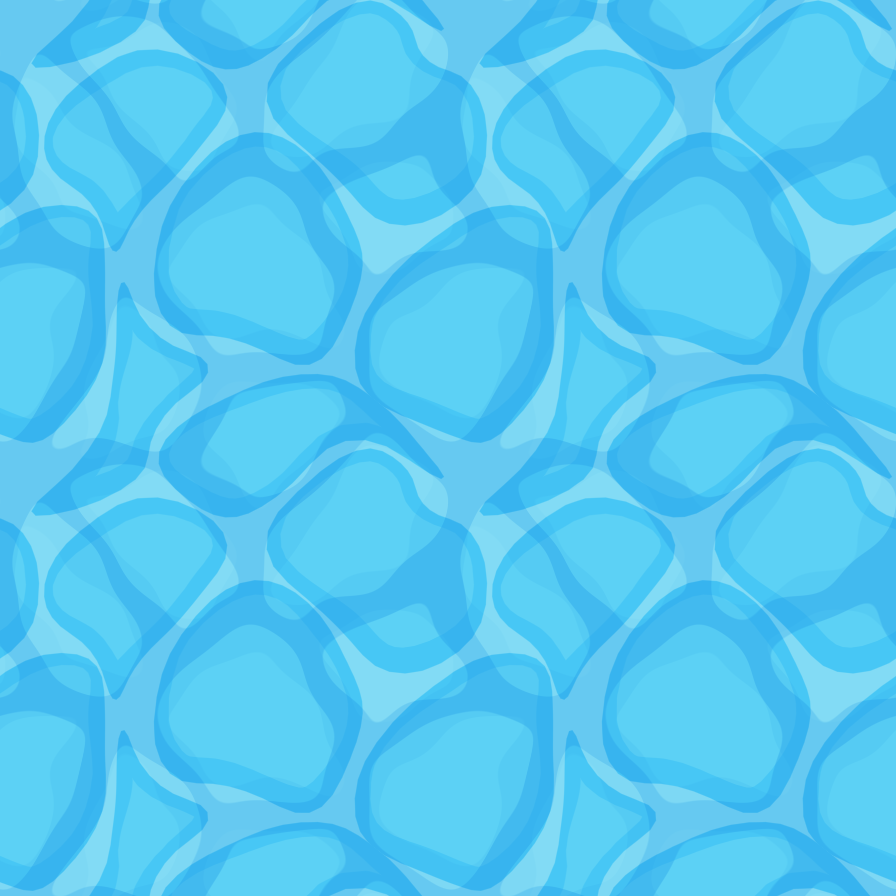
This texture is drawn by a WebGL 2 fragment shader. Its source:

```glsl
#version 300 es
precision highp float;
// Seamless stylised water: rounded blue cells, a pale web and translucent caustic bands.
uniform vec2 u_resolution;
out vec4 fragColor;

const float REPEATS = 2.0;      // tiles across and down
const float TILE = 100.0;       // length units per tile
const float TAU = 6.2831853;
const int STEPS = 5;            // segments per curve piece
const float RIM = 2.8;          // rim width inside each cell
const float RIM_SLOPE = 0.14;   // extra rim width toward the bottom
const float BAND = 3.0;         // half width of the dark bands
const float FAINT_BAND = 4.6;   // half width of the faint bands
const float ROUNDING = 0.5;     // larger gives sharper band corners
const vec3 WEB = vec3(0.51, 0.86, 0.96);
const vec3 BODY = vec3(0.28, 0.78, 0.96);
const vec3 GLOW = vec3(0.36, 0.82, 0.96);
const vec3 SHADE = vec3(0.14, 0.62, 0.91);

// Control polygons of the six cells, relative to their centres
const vec2 ROUND[8] = vec2[8](vec2(-5.7, 27.3), vec2(10.4, 23.4), vec2(21.6, 5.2), vec2(23.7, -7.3),
  vec2(13.8, -29.4), vec2(-4.4, -19.8), vec2(-23.4, -19.8), vec2(-22.9, 8.3));
const vec2 SHELL[8] = vec2[8](vec2(1.3, 26.0), vec2(20.6, 27.1), vec2(20.6, 9.9), vec2(20.6, -10.9),
  vec2(7.8, -27.3), vec2(-2.6, -24.5), vec2(-24.0, -16.7), vec2(-23.2, 4.7));
const vec2 KITE[8] = vec2[8](vec2(-3.9, 26.8), vec2(8.9, 21.1), vec2(10.4, 11.2), vec2(24.5, 7.0),
  vec2(27.1, -18.2), vec2(4.4, -28.6), vec2(-7.8, -14.3), vec2(-28.9, 3.1));
const vec2 DROP[8] = vec2[8](vec2(2.6, 23.4), vec2(24.5, 12.0), vec2(10.9, -5.2), vec2(-0.5, -16.9),
  vec2(-5.2, -27.6), vec2(-8.3, -14.3), vec2(-21.4, -6.5), vec2(-20.3, 7.8));
const vec2 FIN[8] = vec2[8](vec2(-0.3, 32.0), vec2(5.5, 13.8), vec2(23.7, 8.6), vec2(6.0, -4.4),
  vec2(6.0, -19.5), vec2(-27.3, -28.6), vec2(-3.4, -9.1), vec2(-1.8, 11.7));
const vec2 CRESCENT[8] = vec2[8](vec2(-19.5, 9.9), vec2(3.9, 17.7), vec2(18.2, 10.4), vec2(38.3, -13.0),
  vec2(11.7, 5.7), vec2(-7.0, -15.6), vec2(-19.5, -16.9), vec2(-34.6, -3.1));

// Centres of the windows between the caustic bands
const vec2 WINDOWS[8] = vec2[8](vec2(56.0, 35.0), vec2(3.0, 26.0), vec2(79.0, 80.5), vec2(35.0, 81.0),
  vec2(14.0, 66.0), vec2(31.0, 14.0), vec2(57.0, 2.0), vec2(91.0, 54.0));

vec2 wrapOffset(vec2 d) { return d - TILE * round(d / TILE); }

// Smooth periodic displacement
vec2 ripple(vec2 p, float phase) {
  vec2 a = p * TAU / TILE;
  return vec2(sin(2.0 * a.y + a.x + phase) + 0.5 * sin(5.0 * a.y - 2.0 * a.x + 2.0 * phase),
              sin(2.0 * a.x - a.y + 1.7 * phase) + 0.5 * sin(4.0 * a.x + 3.0 * a.y - phase));
}

// Signed distances to a closed spline cell (x) and to its glowing core (y)
vec2 cell(vec2 p, vec2 centre, vec2 ctrl[8]) {
  vec2 q = wrapOffset(p - centre);
  float nearest = 1e6;
  float side = 1.0;
  for (int i = 0; i < 8; i++) {
    vec2 mid = ctrl[i];
    vec2 from = 0.5 * (ctrl[(i + 7) % 8] + mid);
    vec2 to = 0.5 * (mid + ctrl[(i + 1) % 8]);
    vec2 a = from;
    for (int k = 1; k <= STEPS; k++) {
      float t = float(k) / float(STEPS);
      vec2 b = mix(mix(from, mid, t), mix(mid, to, t), t);
      vec2 e = b - a;
      vec2 w = q - a;
      vec2 gap = w - e * clamp(dot(w, e) / dot(e, e), 0.0, 1.0);
      nearest = min(nearest, dot(gap, gap));
      bool crosses = (a.y > q.y) != (b.y > q.y);
      if (crosses && q.x < a.x + e.x * w.y / e.y) side = -side;
      a = b;
    }
  }
  float d = side * sqrt(nearest);
  float rim = RIM + RIM_SLOPE * max(-q.y, 0.0) + 0.7 * ripple(p, 2.0).x;
  return vec2(d, d + rim);
}

// Rounded distance to the borders between windows
float bandDistance(vec2 p) {
  vec2 own = vec2(TILE);
  int ownIndex = 0;
  for (int i = 0; i < 8; i++) {
    vec2 d = wrapOffset(WINDOWS[i] - p);
    if (dot(d, d) < dot(own, own)) { own = d; ownIndex = i; }
  }
  float total = 0.0;
  for (int i = 0; i < 8; i++) {
    if (i == ownIndex) continue;
    vec2 other = wrapOffset(WINDOWS[i] - p);
    total += exp(-ROUNDING * dot(0.5 * (own + other), normalize(other - own)));
  }
  return -log(max(total, 1e-12)) / ROUNDING;
}

void main() {
  vec2 p = fract(gl_FragCoord.xy / u_resolution * REPEATS) * TILE;
  float soft = 0.8 * TILE * REPEATS / min(u_resolution.x, u_resolution.y);

  // Cells and their cores
  vec2 q = p + 0.25 * ripple(p, 0.6);
  vec2 d = cell(q, vec2(57.8, 44.8), ROUND);
  d = min(d, cell(q, vec2(2.9, 27.6), SHELL));
  d = min(d, cell(q, vec2(82.8, 75.3), KITE));
  d = min(d, cell(q, vec2(30.7, 68.8), DROP));
  d = min(d, cell(q, vec2(27.3, 10.2), FIN));
  d = min(d, cell(q, vec2(66.4, 1.0), CRESCENT));
  vec2 fill = 1.0 - smoothstep(-soft, soft, d);
  vec3 color = mix(mix(WEB, BODY, fill.x), GLOW, fill.y);

  // Translucent bands, weaker over the pale web
  float width = BAND + 0.9 * ripple(p, 4.0).y;
  float dark = 1.0 - smoothstep(-soft, soft, bandDistance(p + 1.7 * ripple(p, 1.0)) - width);
  float faint = 1.0 - smoothstep(-soft, soft, bandDistance(p + 2.2 * ripple(p, 3.1)) - FAINT_BAND);
  color = mix(color, SHADE, faint * mix(0.05, 0.12, fill.x));
  color = mix(color, SHADE, dark * mix(0.26, 0.38, fill.x));
  fragColor = vec4(color, 1.0);
}
```
